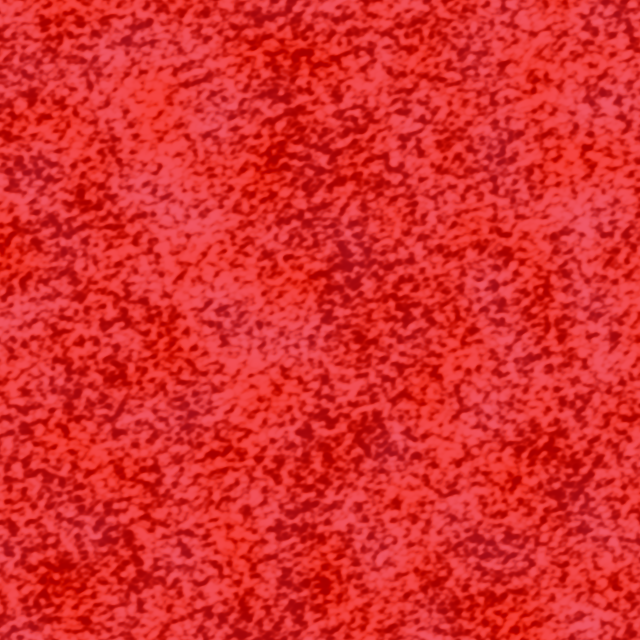
Reproduce this texture procedurally as a Shadertoy shader.

```glsl
// Mottled red surface: small dark specks over a pinkish red ground, with broad cloudy drifts.
// Layers of gradient noise are summed, turned into an even rank from 0 to 1,
// and the rank picks a tone from a ramp spaced by the area each tone covers.

// Noise frequencies, in cells per canvas height
const float SPECK_FREQ = 64.0;
const float GRIT_FREQ = 112.0;
const float CLUMP_FREQ = 17.0;
const float DRIFT_FREQ = 5.0;

// Layer strengths
const float SPECK_AMOUNT = 1.0;
const float GRIT_AMOUNT = 0.65;
const float CLUMP_AMOUNT = 0.38;
const float DRIFT_AMOUNT = 0.38;

const vec2 SPECK_STRETCH = vec2(0.84, 1.12);    // below 1 lengthens that axis
const float SPECK_TILT = -0.35;                 // radians
const float RANK_GAIN = 6.3;                    // steepness of the sum-to-rank curve
const float WARM_FREQ = 10.0;
const vec3 WARM_SHIFT = vec3(0.02, -0.08, -0.16);

// Tones from dark to light, and the rank at the middle of each share
const int TONE_COUNT = 6;
const vec3 TONES[TONE_COUNT] = vec3[TONE_COUNT](
    vec3(0.70, 0.03, 0.03), vec3(0.80, 0.09, 0.07), vec3(0.84, 0.16, 0.16),
    vec3(0.92, 0.21, 0.19), vec3(0.93, 0.25, 0.25), vec3(0.95, 0.29, 0.31));
const float RANKS[TONE_COUNT] = float[TONE_COUNT](0.06, 0.205, 0.38, 0.555, 0.76, 0.94);

// Integer hash of a lattice cell, giving a unit gradient
vec2 cellGradient(ivec2 cell) {
    uvec2 c = uvec2(cell);
    uint h = c.x * 1597u ^ c.y * 51749u;
    h = (h ^ (h >> 15)) * 0x2c1b3c6du;
    h = (h ^ (h >> 12)) * 0x297a2d39u;
    h ^= h >> 15;
    float angle = float(h & 0xffffu) / 65536.0 * 6.28319;
    return vec2(cos(angle), sin(angle));
}

float gradientNoise(vec2 p) {
    ivec2 cell = ivec2(floor(p));
    vec2 f = fract(p);
    vec2 w = f * f * f * (f * (f * 6.0 - 15.0) + 10.0);
    float a = dot(cellGradient(cell), f);
    float b = dot(cellGradient(cell + ivec2(1, 0)), f - vec2(1.0, 0.0));
    float c = dot(cellGradient(cell + ivec2(0, 1)), f - vec2(0.0, 1.0));
    float d = dot(cellGradient(cell + ivec2(1, 1)), f - vec2(1.0));
    return mix(mix(a, b, w.x), mix(c, d, w.x), w.y);
}

vec2 rotate(vec2 p, float angle) {
    float c = cos(angle), s = sin(angle);
    return vec2(c * p.x - s * p.y, s * p.x + c * p.y);
}

// Piecewise ramp, left open at both ends so extremes go past the outer tones
vec3 toneRamp(float rank) {
    int i = 0;
    while (i < TONE_COUNT - 2 && rank > RANKS[i + 1]) i++;
    float t = (rank - RANKS[i]) / (RANKS[i + 1] - RANKS[i]);
    return mix(TONES[i], TONES[i + 1], t);
}

void mainImage(out vec4 fragColor, in vec2 fragCoord) {
    vec2 uv = fragCoord / iResolution.y;

    // Each layer has its own angle and offset, so the lattices never line up
    vec2 grain = rotate(uv, SPECK_TILT) * SPECK_STRETCH;
    float height = SPECK_AMOUNT * gradientNoise(grain * SPECK_FREQ + 7.3)
                 + GRIT_AMOUNT * gradientNoise(rotate(grain, 0.9) * GRIT_FREQ + 31.7)
                 + CLUMP_AMOUNT * gradientNoise(rotate(uv, 0.5) * CLUMP_FREQ + 53.1)
                 + DRIFT_AMOUNT * gradientNoise(rotate(uv, 1.2) * DRIFT_FREQ + 83.9);

    float rank = 1.0 / (1.0 + exp(-RANK_GAIN * height));
    vec3 color = toneRamp(rank);

    // Patches that lean to orange or to pink
    float warmth = gradientNoise(rotate(uv, 2.1) * WARM_FREQ + 17.7);
    color += WARM_SHIFT * warmth;

    fragColor = vec4(clamp(color, 0.0, 1.0), 1.0);
}
```
